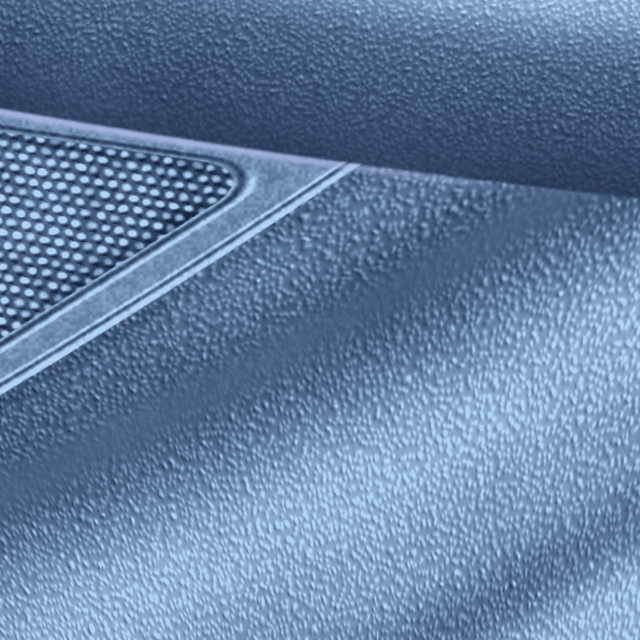
Give the GLSL for this texture, as a Shadertoy shader.

```glsl
// Blue grained leather panels with a fold, a bevelled trim and a studded corner grille.

vec2 hash2(vec2 p) {
    vec3 q = fract(p.xyx * vec3(0.1031, 0.1030, 0.0973));
    q += dot(q, q.yzx + 33.33);
    return fract((q.xx + q.yz) * q.zy);
}

float noise(vec2 p) {
    vec2 i = floor(p), f = fract(p);
    f = f * f * (3.0 - 2.0 * f);
    return mix(mix(hash2(i).x, hash2(i + vec2(1, 0)).x, f.x),
               mix(hash2(i + vec2(0, 1)).x, hash2(i + 1.0).x, f.x), f.y);
}

// Rounded pebbles: soft bumps around scattered centres.
float pebbles(vec2 p) {
    vec2 cell = floor(p), f = fract(p);
    float sum = 0.0;
    for (int y = -1; y <= 1; y++)
    for (int x = -1; x <= 1; x++) {
        vec2 o = vec2(x, y);
        vec2 r = o + 0.05 + 0.9 * hash2(cell + o) - f;
        sum += exp(-8.5 * dot(r, r));
    }
    return sum;
}

// Slope of the pebbled surface along the light, plus brighter crests.
float grain(vec2 p, vec2 light) {
    p += 0.5 * vec2(noise(p * 0.45), noise(p * 0.45 + 19.0));
    float relief = pebbles(p - light) - pebbles(p + light);
    return 0.62 * relief + 0.4 * (pebbles(p) - 0.4) + 0.15 * (noise(p * 0.5 + 5.0) - 0.5);
}

float stripe(float d, float width) {
    return 1.0 - smoothstep(0.0, width, abs(d));
}

// Intersection of two half planes with a rounded corner.
float roundedCorner(float a, float b, float r) {
    return min(max(a, b), -r) + length(max(vec2(a, b) + r, 0.0));
}

vec3 palette(float v) {
    v = clamp(v, -0.1, 1.09);
    vec3 bow = vec3(0.03, 0.022, 0.008) * 4.0 * v * (1.0 - v);
    return mix(vec3(0.13, 0.20, 0.31), vec3(0.64, 0.77, 0.90), v) - bow;
}

float studs(vec2 p) {
    vec2 q = mat2(0.985, 0.17, -0.17, 0.985) * p / vec2(0.0225, 0.0172);
    q += 0.2 * vec2(noise(p * 60.0), noise(p * 60.0 + 9.0));
    q.x += 0.5 * mod(floor(q.y), 2.0);
    vec2 id = floor(q);
    vec2 c = fract(q) - 0.5 + 0.12 * (hash2(id) - 0.5);
    float cap = 1.0 - smoothstep(0.12, 0.50, length(c - vec2(-0.04, 0.08)));
    float shade = stripe(length(c - vec2(0.14, -0.34)), 0.42);
    return 0.24 + (0.65 + 0.45 * hash2(id + 7.0).y) * cap - 0.36 * shade;
}

void mainImage(out vec4 fragColor, in vec2 fragCoord) {
    vec2 p = fragCoord / iResolution.xy;
    float aa = 1.0 / iResolution.y;
    float x = p.x;

    // Signed heights above the three sweeping curves.
    float overhang = p.y - (0.831 - 0.175 * x + 0.034 * x * x);
    float rim = 0.84 * (p.y - (0.382 + 0.60 * x + 0.07 * x * x));
    float fold = p.y - (0.230 + 0.47 * x + 0.07 * x * x);
    float depth = -fold;

    // Lower leather: dark crease, bright swell, then a second shallow hollow.
    float v = 0.35 + 0.57 * smoothstep(0.01, 0.27, depth);
    v -= 0.12 * smoothstep(0.30, 0.42, depth);
    v -= 0.28 * exp(-pow((depth - 0.575) / 0.07, 2.0));
    v += 0.14 * smoothstep(0.60, 0.68, depth);
    v += 0.18 * smoothstep(0.03, 0.14, fold) * smoothstep(-0.1, 0.5, x);
    v += 0.08 * (noise(p * vec2(5.0, 9.0)) - 0.5);
    float rough = mix(smoothstep(0.0, 0.07, fold), smoothstep(0.0, 0.08, depth), step(fold, 0.0));

    // Grain strokes cross the fold, leaning left at the left and upright at the right.
    vec2 flow = vec2(x + (0.55 - 0.6 * x) * (p.y - 0.35), p.y - 0.32 * x);
    vec2 scale = fold > 0.0 ? vec2(96.0, 82.0) : vec2(108.0, 72.0);
    v += grain(flow * scale, vec2(0.22, 0.07)) * (0.06 + 0.40 * rough);
    v += 0.09 * (noise(flow * vec2(280.0, 120.0)) - 0.5);
    v -= 0.10 * stripe(rim + 0.012, 0.022) * step(rim, 0.0);
    vec3 col = palette(v);

    // Smooth trim with a double bright lip.
    float trim = 0.66 + 0.24 * (noise(p * 190.0) - 0.5) + 0.14 * (noise(p * 70.0) - 0.5);
    trim += 0.50 * stripe(rim - 0.005, 0.009) - 0.36 * stripe(rim - 0.0135, 0.005);
    trim += 0.40 * stripe(rim - 0.019, 0.005);

    // Grille outline, its groove and its bevel highlight.
    float top = 0.989 * (p.y - 0.798 + 0.149 * x);
    float bottom = 0.846 * (0.466 + 0.63 * x - p.y);
    float grille = roundedCorner(top, bottom, 0.068);
    float lowSide = smoothstep(-0.02, 0.03, bottom - top);
    trim += 0.45 * lowSide * stripe(grille - 0.013, 0.006);
    trim -= 0.50 * stripe(grille - 0.004, 0.006);
    trim += 0.25 * lowSide * stripe(grille + 0.003, 0.005);
    float mesh = studs(p) + 0.2 * (noise(p * 14.0) - 0.5) + 0.2 * (noise(p * 170.0) - 0.5);
    mesh += 0.12 * (1.0 - smoothstep(0.0, 0.25, x));
    mesh -= 0.22 * smoothstep(-0.035, -0.006, grille);
    trim = mix(trim, mesh, 1.0 - smoothstep(-0.006, -0.003 + aa, grille));
    col = mix(col, palette(trim), smoothstep(-aa, aa, rim));

    // Thin lilac sheen under the overhang, fading to the right.
    float sheen = stripe(overhang + 0.006, 0.011) * (1.0 - smoothstep(0.3, 1.0, x));
    col = mix(col, vec3(0.66, 0.72, 0.90), 0.85 * sheen);

    // Upper leather rises from shadow to a lit top right.
    float upper = 0.12 + 1.5 * overhang + 0.34 * smoothstep(0.19, 0.31, overhang);
    upper += 0.08 * (noise(p * 7.0) - 0.5);
    vec2 turned = mat2(0.87, 0.5, -0.5, 0.87) * p;
    float relief = 0.08 + 0.27 * smoothstep(0.0, 0.14, overhang);
    upper += relief * grain(turned * 106.0 + 40.0, vec2(-0.02, 0.22));
    upper += 0.10 * (noise(turned * 210.0) - 0.5);
    col = mix(col, palette(upper), smoothstep(-0.002 - aa, 0.002 + aa, overhang));

    fragColor = vec4(clamp(col, 0.0, 1.0), 1.0);
}
```
